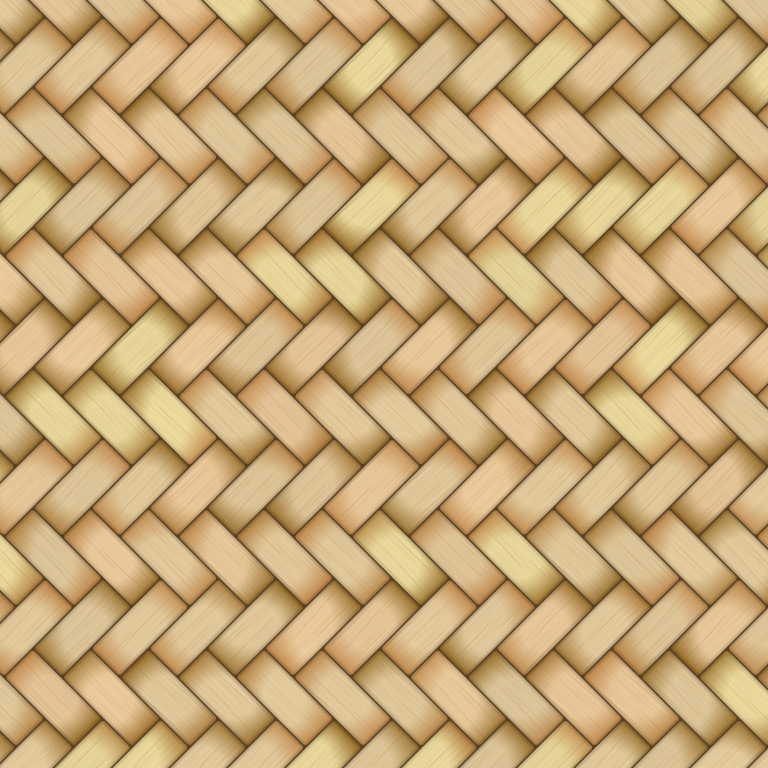
Write a Shadertoy shader that draws this texture.

```glsl
// Woven cane mat: slats laid in a herringbone of slanted rows, leaning left and right in turn.
// Each pixel finds its slat by stepping along the zigzag lattice, then gets a cane tint,
// fine grain along the slat, shaded ends where it dips under, and a dark rounded seam.

const float COLUMNS = 13.28;         // slats across the canvas
const float ROW_PAIRS = 5.47;        // pairs of opposed rows up the canvas
const vec2 ANCHOR = vec2(0.247, 0.758); // lowest corner of one slat
const float SEAM = 0.0010;           // half width of the seam
const float CORNER = 0.0045;         // corner radius of a slat
const float END_REACH = 0.33;        // shaded part of each end, in slat lengths
const float GRAIN = 0.11;            // strength of the grain

const vec3 TAN = vec3(0.875, 0.780, 0.605);
const vec3 ROSE = vec3(0.905, 0.775, 0.600);
const vec3 STRAW = vec3(0.905, 0.835, 0.605);
const vec3 OLIVE = vec3(0.555, 0.385, 0.120);
const vec3 AMBER = vec3(0.735, 0.510, 0.270);
const vec3 STREAK = vec3(0.620, 0.450, 0.250);
const vec3 GAP = vec3(0.350, 0.245, 0.120);

const float WIDTH = 0.70711 / COLUMNS;
const float LENGTH = 0.70711 / ROW_PAIRS;

float hash(vec3 p) {
    p = fract(p * vec3(0.1031, 0.1130, 0.0973));
    p += dot(p, p.yzx + 33.33);
    return fract((p.x + p.y) * p.z);
}

// Finds the slat under p: returns (along, across) from its corner, and its id.
vec2 findSlat(vec2 p, out vec3 id) {
    float period = 1.0 / ROW_PAIRS;
    float base = floor((p.y - ANCHOR.y) / period);
    vec2 local = vec2(0.0);
    id = vec3(0.0);
    for (int i = 0; i < 2; i++) {
        float row = base + float(i);
        vec2 q = p - ANCHOR - vec2(0.0, row * period);
        float s = (q.x - q.y) * 0.70711;   // down to the right
        float t = (q.x + q.y) * 0.70711;   // up to the right
        float k = floor(t / WIDTH);
        float m = floor(s / WIDTH);
        float a = s - k * WIDTH + LENGTH;
        float b = t - (m + 1.0) * WIDTH + LENGTH;
        if (a >= 0.0 && a < LENGTH) {
            local = vec2(a, t - k * WIDTH);
            id = vec3(k, row, 0.0);
        } else if (b >= 0.0 && b < LENGTH) {
            local = vec2(b, s - m * WIDTH);
            id = vec3(m, row, 7.0);
        }
    }
    id += vec3(61.0, 23.0, 5.0);
    return local;
}

float roundedBox(vec2 p, vec2 halfSize, float radius) {
    vec2 d = abs(p) - halfSize + radius;
    return length(max(d, 0.0)) + min(max(d.x, d.y), 0.0) - radius;
}

// Layered sines stretched along the slat; uv runs 0..1 along and across.
float grain(vec2 uv, float seed) {
    float y = uv.y + 0.025 * sin(uv.x * 4.0 + seed * 40.0);
    float fine = sin(y * 74.0 + seed * 91.0 + 1.2 * sin(uv.x * 5.0 + y * 9.0));
    float mid = sin(y * 43.0 + seed * 57.0 + 1.5 * sin(uv.x * 3.0 + y * 17.0));
    float broad = sin(y * 17.0 + seed * 23.0 + uv.x * 1.5);
    return 0.40 * fine + 0.38 * mid + 0.22 * broad;
}

// Shading of one end: x is the distance from it, lean tilts it to one side.
float endShade(float x, float across, float lean) {
    float side = 2.0 * across - 1.0;
    float edge = END_REACH * (0.82 + 0.28 * side * side + 0.30 * lean * side);
    return pow(clamp(1.0 - x / edge, 0.0, 1.0), 1.25);
}

void mainImage(out vec4 fragColor, in vec2 fragCoord) {
    vec2 p = fragCoord / iResolution.y;
    float pixel = 1.0 / iResolution.y;
    vec3 id;
    vec2 local = findSlat(p, id);
    vec2 size = vec2(LENGTH, WIDTH);
    vec2 uv = local / size;
    float seed = hash(id);

    // Cane tint
    float pick = hash(id + 17.0);
    vec3 color = mix(TAN, ROSE, smoothstep(0.40, 0.60, pick));
    color = mix(color, STRAW, step(0.83, pick));
    color *= 0.985 + 0.035 * seed;

    // Grain with sparse darker streaks
    float g = grain(uv, seed);
    color *= 1.0 + 0.35 * GRAIN * g;
    color = mix(color, STREAK, GRAIN * 2.4 * smoothstep(0.25, 0.95, g));

    // Ends dipping under their neighbours
    for (int e = 0; e < 2; e++) {
        float x = e == 0 ? uv.x : 1.0 - uv.x;
        vec3 key = id + vec3(3.0, 11.0, 29.0 + 13.0 * float(e));
        float tone = smoothstep(0.25, 0.75, hash(key));
        float shade = endShade(x, uv.y, 2.0 * hash(key + 5.0) - 1.0);
        color = mix(color, mix(OLIVE, AMBER, tone), shade * (0.80 + 0.20 * hash(key + 9.0)));
    }

    // Soft rim and seam
    float d = roundedBox(local - 0.5 * size, 0.5 * size - SEAM, CORNER);
    color *= 1.0 - 0.16 * smoothstep(-0.006, 0.0, d);
    color = mix(color, GAP, smoothstep(-0.8 * pixel, 0.8 * pixel, d));
    fragColor = vec4(color, 1.0);
}
```
